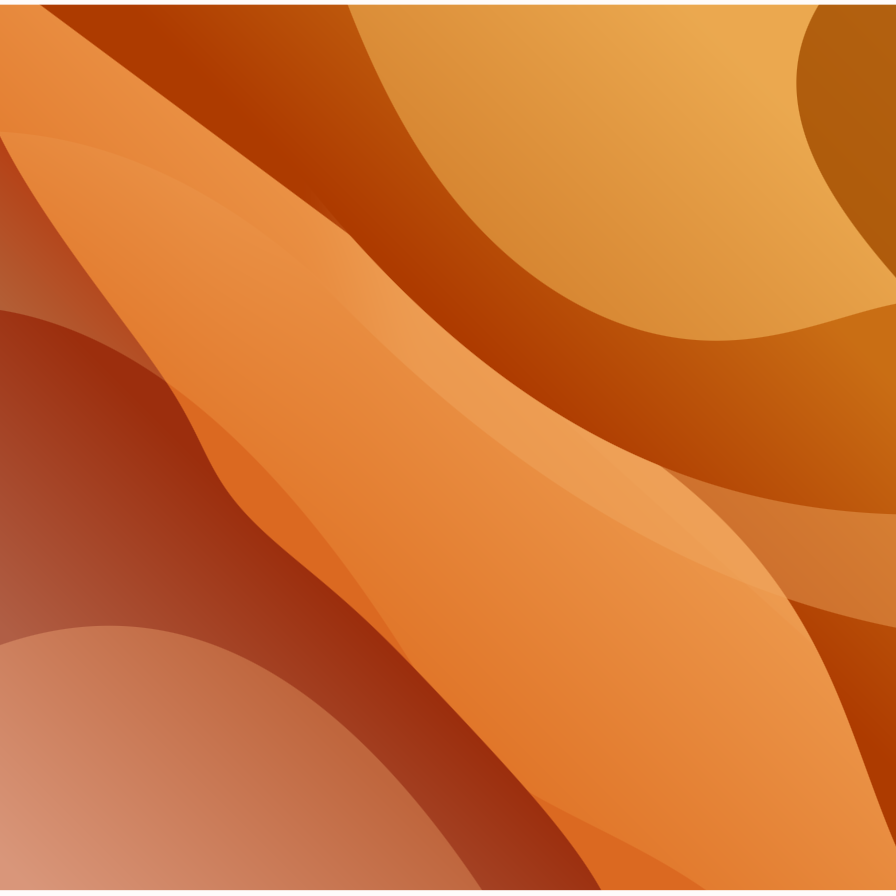
A WebGL 2 fragment shader for this background:

```glsl
#version 300 es
precision highp float;

#define MARGIN_TOP 0.0052
#define MARGIN_BOTTOM 0.9935
#define PAPER vec3(0.995, 0.985, 0.98)
#define VEIL vec3(0.94, 0.66, 0.38)
#define VEIL_ALPHA 0.45
#define LIFT_ALPHA 0.2
#define EMBER vec3(0.86, 0.41, 0.13)

uniform vec2 u_resolution;
out vec4 outColor;

// Cubic Bernstein edge over [start, end], extended by its end tangents
float cubicEdge(float x, float start, float end, vec4 h) {
  float t = (x - start) / (end - start);
  float c = clamp(t, 0.0, 1.0);
  vec3 a = mix(h.xyz, h.yzw, c);
  vec2 b = mix(a.xy, a.yz, c);
  float slope = t < 0.0 ? h.y - h.x : h.w - h.z;
  return mix(b.x, b.y, c) + 3.0 * (t - c) * slope;
}

// Quintic version: two cubic-weighted halves blended to degree five
float quinticEdge(float x, float start, float end, vec3 lo, vec3 hi) {
  float t = (x - start) / (end - start);
  float c = clamp(t, 0.0, 1.0);
  vec4 low = vec4(lo, hi.x);
  vec4 mid = vec4(lo.yz, hi.xy);
  vec4 high = vec4(lo.z, hi);
  vec4 h = mix(mix(low, mid, c), mix(mid, high, c), c);
  float slope = t < 0.0 ? lo.y - lo.x : hi.z - hi.y;
  return cubicEdge(c, 0.0, 1.0, h) + 5.0 * (t - c) * slope;
}

// Antialiased coverage where the field is positive
float cover(float field) {
  return clamp(0.5 + field / max(fwidth(field), 1e-5), 0.0, 1.0);
}

// Colour ramp along the shared diagonal
vec3 ramp(float s, float from, float to, vec3 a, vec3 b) {
  return mix(a, b, clamp((s - from) / (to - from), 0.0, 1.0));
}

void main() {
  // Canvas units with y running downward
  vec2 p = gl_FragCoord.xy / u_resolution;
  p.y = 1.0 - p.y;
  float s = p.x - p.y;

  // Upper right: deep band, golden bowl and brown corner
  float bandEdge = cubicEdge(p.x, 0.202, 1.0, vec4(0.005, 0.436, 0.566, 0.574));
  float bowlEdge = quinticEdge(p.x, 0.388, 1.0,
    vec3(0.005, 0.323, 0.328), vec3(0.452, 0.363, 0.339));
  float cornerEdge = cubicEdge(p.y, 0.005, 0.31, vec4(0.914, 0.853, 0.911, 1.0));
  vec3 color = ramp(s, 0.14, 0.57, vec3(0.68, 0.23, 0.0), vec3(0.79, 0.43, 0.08));
  vec3 gold = ramp(s, 0.26, 0.76, vec3(0.84, 0.52, 0.19), vec3(0.92, 0.66, 0.31));
  vec3 brown = ramp(s, 0.6, 1.0, vec3(0.68, 0.35, 0.04), vec3(0.70, 0.38, 0.06));
  color = mix(color, gold, cover(bowlEdge - p.y));
  color = mix(color, brown, cover(p.x - cornerEdge));

  // Broad orange ribbon with two faint lifted folds
  float ribbonEdge = cubicEdge(p.y, 0.514, 0.9935, vec4(0.729, 0.944, 0.94, 1.023));
  float leftFold = cubicEdge(p.x, 0.0, 0.43, vec4(0.147, 0.155, 0.228, 0.385));
  float topFold = cubicEdge(p.x, 0.085, 0.332, vec4(0.005, 0.078, 0.128, 0.202));
  float belowBand = cover(p.y - bandEdge);
  vec3 ribbon = ramp(s, -0.3, 0.2, vec3(0.88, 0.46, 0.16), vec3(0.925, 0.59, 0.29));
  float foldFade = (1.0 - smoothstep(0.2, 0.42, p.x)) * exp(-6.0 * max(p.y - leftFold, 0.0));
  ribbon = mix(ribbon, VEIL, LIFT_ALPHA * foldFade * cover(p.y - leftFold));
  ribbon = mix(ribbon, VEIL, LIFT_ALPHA * cover(topFold - p.y));

  // Ember slivers along the lower side of the ribbon
  float redCrest = cubicEdge(p.x, 0.0, 0.462, vec4(0.346, 0.371, 0.497, 0.745));
  float footEdge = cubicEdge(p.x, 0.592, 0.788, vec4(0.885, 0.922, 0.948, 0.9935));
  float belowCrest = cover(p.y - redCrest);
  ribbon = mix(ribbon, EMBER, max(belowCrest, cover(p.y - footEdge)));
  color = mix(color, ribbon, belowBand * cover(ribbonEdge - p.x));

  // Translucent veil following the deep band
  float veilEdge = cubicEdge(p.x, 0.391, 1.0, vec4(0.349, 0.552, 0.66, 0.7005));
  float veil = belowBand * cover(veilEdge - p.y) * smoothstep(0.33, 0.48, p.x);
  color = mix(color, VEIL, VEIL_ALPHA * veil);

  // Lower left: two red layers
  float redEdge = quinticEdge(p.y, 0.152, 0.9935,
    vec3(0.0, 0.083, 0.263), vec3(0.327, 0.577, 0.671));
  float bend = (p.y - 0.564) / 0.093;
  redEdge -= 0.035 * exp(-bend * bend);
  vec3 rust = ramp(s, -0.15, -0.34, vec3(0.71, 0.25, 0.08), vec3(0.70, 0.37, 0.21));
  vec3 crimson = ramp(s, -0.29, -0.70, vec3(0.61, 0.18, 0.05), vec3(0.69, 0.37, 0.27));
  vec3 red = mix(rust, crimson, max(belowCrest, step(0.58, p.y)));
  color = mix(color, red, cover(redEdge - p.x));

  // Peach hill
  float hillEdge = cubicEdge(p.x, 0.0, 0.538, vec4(0.72, 0.6575, 0.725, 0.9935));
  vec3 peach = ramp(s, -0.44, -0.96, vec3(0.75, 0.40, 0.24), vec3(0.85, 0.59, 0.48));
  color = mix(color, peach, cover(p.y - hillEdge));

  // Thin paper margins
  float inside = cover(p.y - MARGIN_TOP) * cover(MARGIN_BOTTOM - p.y);
  outColor = vec4(mix(PAPER, color, inside), 1.0);
}
```
